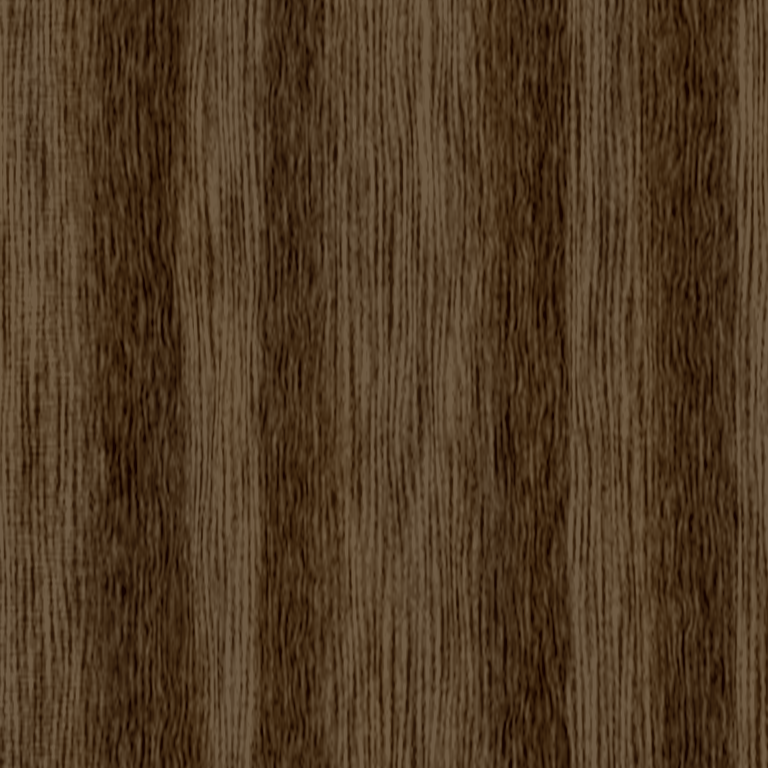
This texture is drawn by a three.js fragment shader. Its source:

```glsl
// Dark brown quarter-sawn wood: vertical light and dark bands with fine fibres.
varying vec2 vUv;

#define FIBRE_COUNT 210.0
#define FIBRE_LENGTH 0.09
#define CELL_LENGTH 0.026
#define WAVINESS 0.018
#define LIGHT_TONE 0.84
#define DARK_TONE 0.46
#define GRAIN_CONTRAST 1.4
#define PORE_DEPTH 0.16
#define STREAK_CONTRAST 0.26
#define PORE_COLOR vec3(0.12, 0.04, 0.0)
#define HEART_COLOR vec3(0.24, 0.15, 0.06)
#define SAP_COLOR vec3(0.41, 0.33, 0.235)

float hash(vec2 p) {
  return fract(sin(dot(p, vec2(127.1, 311.7))) * 43758.5453);
}

// One column of smooth random values, shifted so that rows never line up.
float column(float i, float y) {
  y += 50.0 * hash(vec2(i, 7.0));
  float k = floor(y);
  return mix(hash(vec2(i, k)), hash(vec2(i, k + 1.0)), smoothstep(0.0, 1.0, y - k));
}

float noise(vec2 p) {
  float i = floor(p.x);
  return mix(column(i, p.y), column(i + 1.0, p.y), smoothstep(0.0, 1.0, p.x - i));
}

// A band that rises between a and b and falls between c and d.
float band(float x, float a, float b, float c, float d) {
  return smoothstep(a, b, x) * (1.0 - smoothstep(c, d, x));
}

// Share of dark heartwood: slow fades on one side, crisp edges on the other.
float heartwood(vec2 p) {
  float wander = 0.045 * (noise(vec2(3.0, p.y * 3.0)) - 0.5);
  float ragged = 0.012 * (noise(p * vec2(100.0, 14.0)) - 0.5);
  float x = p.x + ragged;
  return band(x + wander, 0.08, 0.18, 0.235, 0.28)
       + 0.85 * band(x, 0.332, 0.345, 0.38, 0.47)
       + band(x, 0.57, 0.70, 0.737, 0.745)
       + band(x, 0.81, 0.89, 0.952, 0.961);
}

// Evenly spaced dark lines that drift sideways, with their phase in turns.
float lines(vec2 p, float bend, float seed) {
  float drift = 1.3 * noise(p * vec2(38.0, bend) + seed)
              + 0.6 * noise(p * vec2(80.0, bend * 2.0) + seed);
  return 0.5 + 0.5 * sin(6.2832 * (0.5 * FIBRE_COUNT * p.x + drift));
}

// Fibres: long strands in light wood, short wavy cells in dark wood.
float fibres(vec2 p, float dark) {
  float strands = 0.46 * lines(p, 6.0, 3.0)
                + 0.54 * noise(p * vec2(FIBRE_COUNT, 1.0 / FIBRE_LENGTH));
  float cells = 0.42 * lines(p, 20.0, 13.0)
              + 0.58 * noise(p * vec2(FIBRE_COUNT, 1.0 / CELL_LENGTH) + 31.0);
  float body = mix(strands, cells, 0.15 + 0.6 * clamp(dark, 0.0, 1.0));
  float fine = noise(p * vec2(FIBRE_COUNT * 1.8, 120.0) + 63.0);
  return mix(body, fine, 0.26);
}

vec3 woodColor(float tone) {
  vec3 low = mix(PORE_COLOR, HEART_COLOR, clamp(tone / 0.42, -0.3, 1.0));
  return mix(low, SAP_COLOR, clamp((tone - 0.42) / 0.58, 0.0, 1.16));
}

void main() {
  vec2 p = vUv;
  float dark = heartwood(p);

  // Slow bending of the grain direction
  p.x += WAVINESS * (noise(p * vec2(5.0, 2.6) + 11.0) - 0.5);

  // Band tone with soft lengthwise streaks
  float streak = noise(p * vec2(45.0, 2.5) + 5.0) * 0.5
               + noise(p * vec2(95.0, 6.0) + 17.0) * 0.5;
  float tone = mix(LIGHT_TONE, DARK_TONE, dark);
  tone += STREAK_CONTRAST * (streak - 0.5);

  // Fibres and the dark pores between them
  float grain = fibres(p, dark);
  tone += GRAIN_CONTRAST * (grain - 0.5);
  tone -= PORE_DEPTH * (1.0 - smoothstep(0.2, 0.42, grain));

  // Faint cross weave near the left side
  float weave = noise(p * vec2(60.0, 230.0) + 41.0) - 0.5;
  tone += 0.2 * weave * (1.0 - smoothstep(0.06, 0.18, vUv.x));

  // Slight drift between warm and grey wood
  float warmth = noise(p * vec2(20.0, 3.0) + 23.0) - 0.5;
  vec3 color = woodColor(tone) + vec3(0.008, 0.0, -0.012) * warmth;
  gl_FragColor = vec4(clamp(color, 0.0, 1.0), 1.0);
}
```
